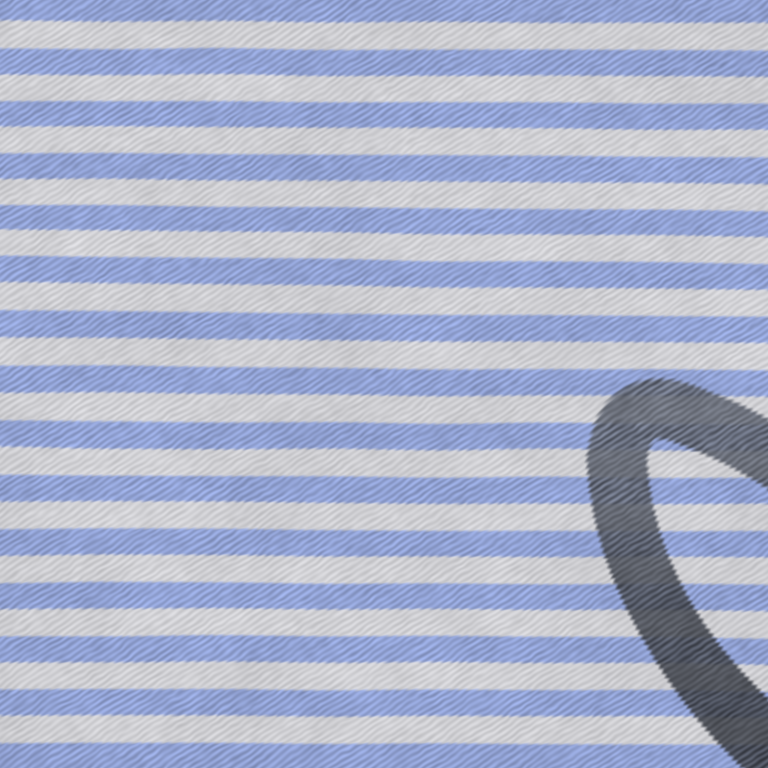
Write a Shadertoy shader that draws this texture.

```glsl
// Blue and white striped twill cloth with a dark printed loop at the lower right.

const float TAU = 6.2831853;

// Stripes (canvas units)
const float STRIPE_PERIOD = 0.0695;
const float FIRST_CENTRE = 0.0104;   // first blue centre, below the top edge
const float BLUE_SHARE = 0.49;
const float EDGE_SOFTNESS = 0.0025;
const float TILT = 0.003;
const float SAG = 0.008;

// Twill weave
const vec2 RIB_FREQUENCY = vec2(75.0, -115.0);
const float RIB_CONTRAST = 0.065;
const float GRAIN_CONTRAST = 0.09;
const float MOTTLE_CONTRAST = 0.03;

// Printed loop
const float INK_HALF_WIDTH = 0.039;
const float INK_SOFTNESS = 0.004;
const float INK_OPACITY = 0.90;
const int CURVE_STEPS = 12;

const vec3 WHITE_YARN = vec3(0.81, 0.81, 0.825);
const vec3 BLUE_YARN = vec3(0.565, 0.63, 0.825);
const vec3 INK = vec3(0.29, 0.305, 0.34);

float hash(vec2 p) {
    return fract(sin(dot(p, vec2(127.1, 311.7))) * 43758.5453);
}

float noise(vec2 p) {
    vec2 cell = floor(p), f = fract(p);
    f = f * f * (3.0 - 2.0 * f);
    float low = mix(hash(cell), hash(cell + vec2(1, 0)), f.x);
    float high = mix(hash(cell + vec2(0, 1)), hash(cell + vec2(1, 1)), f.x);
    return mix(low, high, f.y);
}

float segmentDistance(vec2 p, vec2 a, vec2 b) {
    vec2 ab = b - a;
    float h = clamp(dot(p - a, ab) / dot(ab, ab), 0.0, 1.0);
    return length(p - a - ab * h);
}

// Distance to a quadratic curve, walked in short segments
float curveDistance(vec2 p, vec2 a, vec2 control, vec2 b) {
    float d = 1e3;
    vec2 last = a;
    for (int i = 1; i <= CURVE_STEPS; i++) {
        float t = float(i) / float(CURVE_STEPS);
        vec2 next = mix(mix(a, control, t), mix(control, b, t), t);
        d = min(d, segmentDistance(p, last, next));
        last = next;
    }
    return d;
}

float loopDistance(vec2 p) {
    vec2 leftSide = vec2(0.803, 0.401), crown = vec2(0.911, 0.453);
    float d = curveDistance(p, vec2(1.029, 0.004), vec2(0.814, 0.193), leftSide);
    d = min(d, curveDistance(p, leftSide, vec2(0.814, 0.499), crown));
    d = min(d, curveDistance(p, crown, vec2(0.970, 0.432), vec2(1.042, 0.382)));
    float swell = 0.006 * (1.0 - smoothstep(0.0, 0.2, p.y));
    return d - INK_HALF_WIDTH - swell;
}

// Coverage of the blue stripes, with slack in the cloth and ragged edges
float blueStripes(vec2 uv, float rib, float pixel) {
    float bump = (uv.y - 0.645) / 0.15;
    float y = 1.0 - uv.y - TILT * uv.x;
    y += SAG * (1.0 - uv.x) * exp(-bump * bump);
    y += 0.003 * (noise(uv * vec2(7.0, 12.0)) - 0.5);
    y += 0.0007 * rib;
    float phase = (y - FIRST_CENTRE) / STRIPE_PERIOD;
    float fromCentre = abs(fract(phase + 0.5) - 0.5) * STRIPE_PERIOD;
    float edge = fromCentre - 0.5 * BLUE_SHARE * STRIPE_PERIOD;
    float soft = max(EDGE_SOFTNESS, pixel);
    return 1.0 - smoothstep(-soft, soft, edge);
}

void mainImage(out vec4 fragColor, in vec2 fragCoord) {
    vec2 uv = fragCoord / iResolution.xy;
    float pixel = 1.0 / min(iResolution.x, iResolution.y);

    // Diagonal ribs, faded where too fine to resolve
    float resolved = 1.0 - smoothstep(0.3, 0.6, length(RIB_FREQUENCY) * pixel);
    float wander = 0.5 * noise(uv * 28.0) + 0.25 * noise(uv * 90.0);
    float ribPhase = dot(uv, RIB_FREQUENCY) + wander;
    float rib = sin(TAU * ribPhase) * resolved;

    // Short floats of yarn along each rib, and slow shading
    vec2 yarn = vec2(ribPhase * 2.0, dot(uv, vec2(70.0, 46.0)));
    float grain = (noise(yarn) - 0.5) * resolved;
    float mottle = noise(uv * 9.0) + noise(uv * 31.0) - 1.0;

    float blue = blueStripes(uv, rib, pixel);
    vec3 colour = mix(WHITE_YARN, BLUE_YARN, blue);
    float ribStrength = RIB_CONTRAST * mix(0.65, 1.2, blue);
    float relief = ribStrength * rib * (0.6 + 0.8 * noise(uv * 60.0));
    relief += GRAIN_CONTRAST * mix(0.6, 1.0, blue) * grain;
    relief += MOTTLE_CONTRAST * mottle;

    // Ink soaks the cloth but leaves raised yarn paler
    float soft = max(INK_SOFTNESS, pixel);
    float ink = 1.0 - smoothstep(-soft, soft, loopDistance(uv) + 0.001 * rib);
    float depth = mix(0.75, 1.08, smoothstep(0.45, 0.05, uv.y));
    vec3 inkColour = INK / depth;
    colour = mix(colour, inkColour, ink * INK_OPACITY);
    colour *= 1.0 + relief * (1.0 + 1.3 * ink);

    fragColor = vec4(clamp(colour, 0.0, 1.0), 1.0);
}
```
